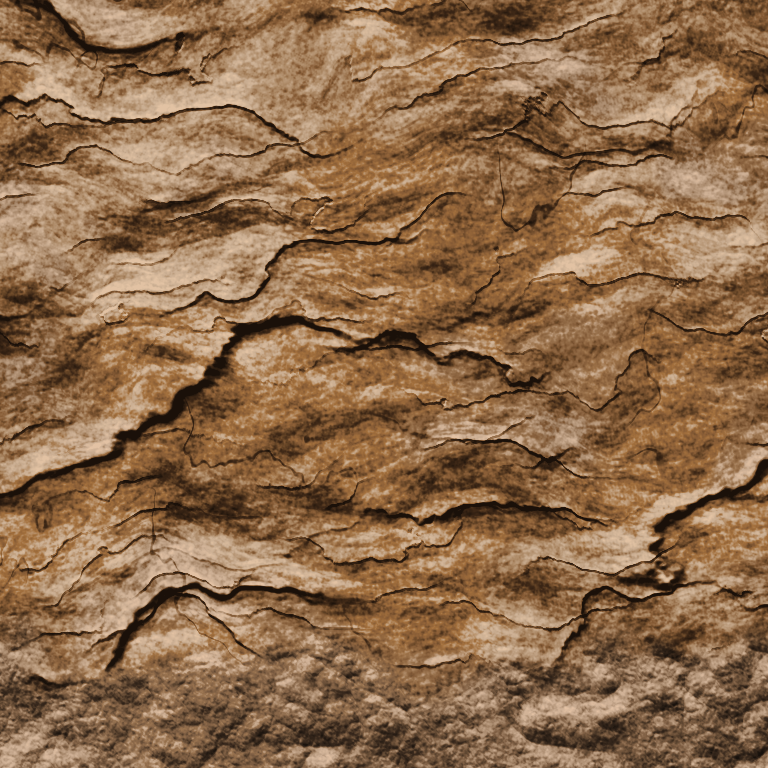
Give the GLSL for this texture, as a WebGL 2 fragment shader.

```glsl
#version 300 es
precision highp float;
// Weathered sandstone cliff: broken, overhanging ledges with rubble at the foot.
// A height field of ledges and noise is lit from above; the resulting tone
// picks a colour from a ramp running from deep shadow to pale stone.

#define SHADOW vec3(0.25, 0.16, 0.09)
#define UMBER  vec3(0.40, 0.27, 0.15)
#define BROWN  vec3(0.53, 0.36, 0.21)
#define OCHRE  vec3(0.64, 0.44, 0.24)
#define TAN    vec3(0.67, 0.53, 0.39)
#define PALE   vec3(0.79, 0.68, 0.57)
#define LEDGE_ROWS 4.0
#define RUBBLE_TOP 0.17
#define FINE_RELIEF 0.105
#define BROAD_RELIEF 0.09
#define GRAIN 1.4
#define LIGHT_STEP vec2(-0.0009, 0.003)

uniform vec2 u_resolution;
out vec4 fragColor;

const mat2 OCTAVE = mat2(1.6, 1.2, -1.2, 1.6);

float hash(vec2 p) {
    return fract(sin(dot(p, vec2(127.1, 311.7))) * 43758.5453);
}

float noise(vec2 p) {
    vec2 i = floor(p), f = fract(p);
    f = f * f * (3.0 - 2.0 * f);
    return mix(mix(hash(i), hash(i + vec2(1, 0)), f.x),
               mix(hash(i + vec2(0, 1)), hash(i + vec2(1, 1)), f.x), f.y);
}

// Fractal noise centred on zero
float fbm(vec2 p, int octaves) {
    float sum = 0.0, amp = 1.0;
    for (int i = 0; i < octaves; i++) {
        sum += amp * (noise(p) - 0.5);
        p = OCTAVE * p + 7.3;
        amp *= 0.5;
    }
    return sum;
}

// Rounded lumps parted by sharp creases
float billow(vec2 p, int octaves) {
    float sum = 0.0, amp = 1.0;
    for (int i = 0; i < octaves; i++) {
        sum += amp * abs(2.0 * noise(p) - 1.0);
        p = OCTAVE * p + 3.7;
        amp *= 0.5;
    }
    return sum;
}

float ramp(float a, float b, float x) {
    return clamp((x - a) / (b - a), 0.0, 1.0);
}

// Overhanging ledges: x = relief, y = dark gap under the lip, z = lit rim
vec3 ledge(vec2 p, float rows, float seed) {
    float s = p.y * rows - 0.13 * rows * p.x + seed;
    s += 1.1 * fbm(p * rows * vec2(0.5, 0.65) + seed, 3);
    s += 0.13 * fbm(p * rows * vec2(4.0, 5.0), 4);
    float id = floor(s + 0.5), d = s - id;
    float along = noise(vec2(p.x * rows * 0.8 + id * 17.3, p.y * 2.0 + id * 7.1 + seed));
    float strength = smoothstep(0.35, 0.75, along);
    float fade = 1.0 - 2.0 * abs(d);
    float relief = mix(-0.5, 1.0, smoothstep(-0.03, 0.03, d)) * fade * fade;
    float width = 0.012 + 0.06 * strength * noise(p * rows * 4.0 + 3.0);
    float gap = smoothstep(-width - 0.012, -0.5 * width, d) * (1.0 - smoothstep(0.0, 0.015, d));
    float rim = smoothstep(0.01, 0.05, d) * (1.0 - smoothstep(0.05, 0.25, d));
    return strength * vec3(relief, gap, rim);
}

// Gentle bending of the rock layers
vec2 bend(vec2 p) {
    return p + 0.05 * vec2(fbm(p * 5.0, 3), fbm(p * 5.0 + 9.0, 3));
}

// x = height, y = ledge relief, z = gap darkness, w = lit rim
vec4 surface(vec2 p, float rubble) {
    vec2 q = bend(p);
    vec3 ledges = ledge(q, LEDGE_ROWS, 2.4);
    vec3 steps = ledge(q, LEDGE_ROWS * 2.1, 8.1);
    vec3 chips = ledge(q, LEDGE_ROWS * 4.5, 5.7);
    float cliff = 0.2 * ledges.x + 0.1 * steps.x + 0.05 * chips.x
                + 0.3 * billow(q * vec2(4.5, 8.0), 6);
    float stones = 0.24 * billow(p * vec2(14.0, 17.0), 5);
    float rough = 0.42 * fbm(q * vec2(5.0, 7.5), 6);
    return vec4(mix(cliff, stones, rubble) + rough, ledges + 0.6 * steps + 0.35 * chips);
}

void main() {
    vec2 p = gl_FragCoord.xy / u_resolution.y;
    vec2 q = bend(p);
    float edge = p.y - RUBBLE_TOP + 0.12 * fbm(p * 7.0 + 5.0, 5);
    float rubble = 1.0 - smoothstep(-0.03, 0.04, edge), cliff = 1.0 - rubble;

    // Light from above, on small creases and on whole bulges
    vec4 here = surface(p, rubble);
    float reach = length(LIGHT_STEP);
    float fine = (here.x - surface(p + LIGHT_STEP, rubble).x) / reach;
    float broad = (here.x - surface(p + 5.0 * LIGHT_STEP, rubble).x) / (5.0 * reach);
    float tone = 0.1 + clamp(FINE_RELIEF * fine, -1.9, 1.6) + BROAD_RELIEF * broad;

    // Stained patches, vertical streaks, ledges and grain
    tone += mix(1.5, 0.9, rubble) * fbm(q * vec2(4.5, 6.0) + 20.0, 6);
    tone += cliff * 0.7 * fbm(q * vec2(18.0, 6.0) + 31.0, 4);
    tone += cliff * (0.45 * here.y - 2.0 * here.z + 0.45 * here.w) - 0.3 * rubble;
    tone += GRAIN * fbm(OCTAVE * p * 110.0, 2);

    // Thin, scattered joints
    float joint = abs(fbm(q * vec2(6.0, 4.0) + 60.0, 5));
    float jointed = smoothstep(0.5, 0.75, noise(p * 7.0 + 13.0));
    tone -= 1.5 * cliff * jointed * (1.0 - smoothstep(0.003, 0.016, joint));

    // Tone to stone colour
    float tint = fbm(q * vec2(4.0, 6.0) + 40.0, 5) + 0.09 * tone;
    vec3 middle = mix(OCHRE, TAN, smoothstep(-0.14, 0.14, tint));
    vec3 color = mix(SHADOW, UMBER, ramp(-1.75, -0.97, tone));
    color = mix(color, BROWN, ramp(-0.97, -0.33, tone));
    color = mix(color, middle, ramp(-0.33, 0.49, tone));
    color = mix(color, PALE, ramp(0.49, 1.7, tone));
    color *= mix(0.4, 1.0, ramp(-3.4, -1.75, tone)) + 0.12 * ramp(1.7, 3.0, tone);

    // Dusty grey on the rubble and on weathered light faces
    float luma = dot(color, vec3(0.3, 0.59, 0.11));
    float weathered = smoothstep(0.1, 0.4, fbm(q * vec2(7.0, 9.0) + 80.0, 4));
    float dust = max(0.45 * rubble, 0.4 * weathered * ramp(-0.7, 0.4, tone));
    fragColor = vec4(mix(color, luma * vec3(1.15, 0.97, 0.83), dust), 1.0);
}
```
